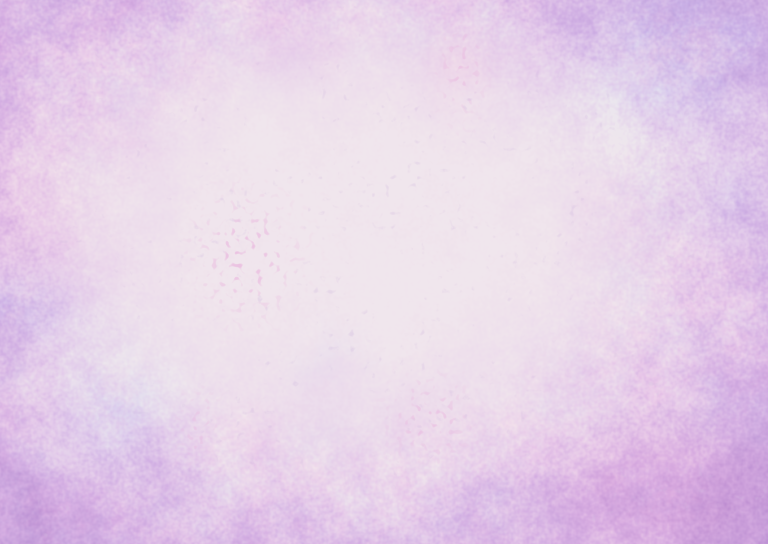
This background is drawn by a Shadertoy shader. Its source:

```glsl
// Mottled lilac paper: a pale off-centre oval darkens toward stained edges.
// Rough gradient-noise octaves and grain mottle the tone; soft patches shift
// the hue, and thresholded noise scatters small pink and violet flecks.

const vec3 PALE   = vec3(0.942, 0.900, 0.928);
const vec3 LILAC  = vec3(0.898, 0.790, 0.914);
const vec3 ORCHID = vec3(0.835, 0.690, 0.890);
const vec3 PLUM   = vec3(0.700, 0.530, 0.810);
const vec3 BLUE_SHIFT = vec3(-0.050, 0.008, 0.014);
const vec3 PINK_SHIFT = vec3(0.024, -0.026, -0.018);
const vec3 PINK_FLECK = vec3(0.910, 0.680, 0.860);
const vec3 VIOLET_FLECK = vec3(0.810, 0.720, 0.870);

const vec2 OVAL_CENTRE = vec2(0.46, 0.56);
const vec2 OVAL_SCALE  = vec2(2.0, 1.85);
const float OVAL_INNER = 0.30;
const float OVAL_OUTER = 1.60;
const float CLOUD_FREQ = 5.5;
const float CLOUD_GAIN = 0.82;
const float GRAIN_FREQ = 125.0;
const float FLECK_FREQ = 85.0;

vec2 randomGradient(ivec2 cell) {
    uint h = uint(cell.x) * 374761393u + uint(cell.y) * 668265263u;
    h = (h ^ (h >> 13u)) * 1274126177u;
    h ^= h >> 16u;
    float angle = float(h & 65535u) * 6.28318 / 65536.0;
    return vec2(cos(angle), sin(angle));
}

float gradientNoise(vec2 p) {
    ivec2 i = ivec2(floor(p));
    vec2 f = fract(p);
    vec2 w = f * f * f * (f * (f * 6.0 - 15.0) + 10.0);
    ivec2 e = ivec2(1, 0);
    float a = dot(randomGradient(i), f);
    float b = dot(randomGradient(i + e.xy), f - vec2(1.0, 0.0));
    float c = dot(randomGradient(i + e.yx), f - vec2(0.0, 1.0));
    float d = dot(randomGradient(i + e.xx), f - vec2(1.0));
    return mix(mix(a, b, w.x), mix(c, d, w.x), w.y);
}

float clouds(vec2 p) {
    const mat2 TURN = mat2(0.8, 0.6, -0.6, 0.8);
    float sum = 0.0, weight = 0.72;
    for (int i = 0; i < 6; i++) {
        sum += weight * gradientNoise(p);
        p = TURN * p * 2.0 + 17.3;
        weight *= CLOUD_GAIN;
    }
    return sum;
}

// Soft elliptical stain, 1 at its centre
float patchAt(vec2 uv, vec2 centre, vec2 radius) {
    vec2 q = (uv - centre) / radius;
    return exp(-dot(q, q));
}

vec3 toneRamp(float t) {
    vec3 col = mix(PALE, LILAC, clamp(t / 0.45, 0.0, 1.0));
    col = mix(col, ORCHID, clamp((t - 0.45) / 0.35, 0.0, 1.0));
    return mix(col, PLUM, clamp((t - 0.80) / 0.75, 0.0, 1.0));
}

void mainImage(out vec4 fragColor, in vec2 fragCoord) {
    vec2 uv = fragCoord / iResolution.xy;
    vec2 p = fragCoord / iResolution.y;
    float cloud = clouds(p * CLOUD_FREQ);
    float hueCloud = clouds(p * CLOUD_FREQ * 1.3 + 41.0);
    float grain = gradientNoise(p * GRAIN_FREQ);

    // Large-scale tone: oval falloff plus darker and lighter stains
    float radius = length((uv - OVAL_CENTRE) * OVAL_SCALE);
    float edge = smoothstep(OVAL_INNER, OVAL_OUTER, radius);
    float tone = edge;
    tone += 0.22 * patchAt(uv, vec2(0.02, 0.43), vec2(0.07, 0.09));
    tone += 0.12 * patchAt(uv, vec2(0.10, 0.12), vec2(0.16, 0.15));
    tone += 0.16 * patchAt(uv, vec2(0.75, 0.99), vec2(0.08, 0.07));
    tone += 0.14 * patchAt(uv, vec2(0.38, 0.94), vec2(0.07, 0.08));
    tone += 0.12 * patchAt(uv, vec2(0.43, 0.32), vec2(0.04, 0.07));
    tone += 0.08 * patchAt(uv, vec2(0.86, 0.09), vec2(0.10, 0.10));
    tone -= 0.24 * patchAt(uv, vec2(0.15, 0.26), vec2(0.08, 0.13));
    tone -= 0.17 * patchAt(uv, vec2(0.82, 0.73), vec2(0.11, 0.11));
    tone -= 0.14 * patchAt(uv, vec2(0.29, 0.06), vec2(0.05, 0.09));

    // Mottling grows with the depth of the stain
    float roughness = 0.08 + 0.30 * smoothstep(0.02, 0.45, edge);
    tone += roughness * (cloud + 0.50 * grain);
    vec3 col = toneRamp(max(tone, 0.0));

    // Hue stains: cool at upper right and lower left, warm at lower right
    float blue = patchAt(uv, vec2(0.89, 0.91), vec2(0.15, 0.16))
               + 0.8 * patchAt(uv, vec2(0.15, 0.25), vec2(0.08, 0.12))
               + 0.7 * patchAt(uv, vec2(0.03, 0.43), vec2(0.08, 0.07))
               + 0.5 * patchAt(uv, vec2(0.96, 0.63), vec2(0.07, 0.09))
               + 0.2 * patchAt(uv, vec2(0.43, 0.32), vec2(0.05, 0.07));
    float pink = patchAt(uv, vec2(0.86, 0.09), vec2(0.13, 0.12))
               + 0.5 * patchAt(uv, vec2(0.01, 0.62), vec2(0.10, 0.18))
               + 0.4 * patchAt(uv, vec2(0.60, 0.87), vec2(0.04, 0.08));
    col += BLUE_SHIFT * blue * clamp(0.8 + 1.2 * hueCloud, 0.0, 1.8);
    col += PINK_SHIFT * pink * clamp(0.8 - 1.2 * hueCloud, 0.0, 1.8);
    col += vec3(0.022, -0.008, -0.004) * hueCloud * smoothstep(0.0, 0.4, edge);

    // Pink flecks gather in clusters; faint violet ones lie throughout
    float cluster = patchAt(uv, vec2(0.32, 0.53), vec2(0.06, 0.10))
                  + 0.7 * patchAt(uv, vec2(0.56, 0.23), vec2(0.05, 0.07))
                  + 0.6 * patchAt(uv, vec2(0.60, 0.87), vec2(0.03, 0.09))
                  + 0.5 * patchAt(uv, vec2(0.26, 0.21), vec2(0.03, 0.07));
    float pinkFleck = smoothstep(0.16, 0.48, gradientNoise(p * FLECK_FREQ + 9.0));
    float violetFleck = smoothstep(0.24, 0.56, gradientNoise(p * FLECK_FREQ * 0.9 + 73.0));
    col = mix(col, PINK_FLECK, 0.65 * pinkFleck * min(cluster, 1.0));
    col = mix(col, VIOLET_FLECK, 0.30 * violetFleck * smoothstep(-0.1, 0.5, hueCloud));
    fragColor = vec4(clamp(col, 0.0, 1.0), 1.0);
}
```
